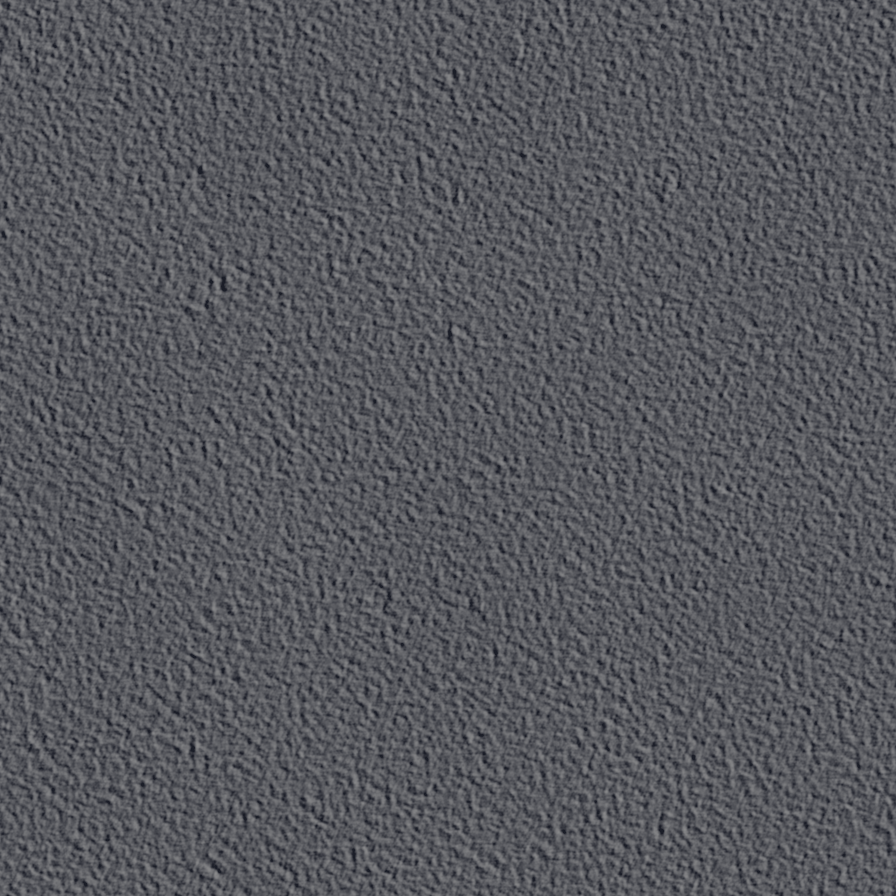
Give the GLSL for this texture, as a WebGL 1 fragment shader.

```glsl
precision highp float;

uniform vec2 u_resolution;

#define GRAIN_SCALE 105.0
#define RIDGE_SCALE vec2(60.0, 34.0)
#define PATCH_SCALE vec2(11.0, 8.0)
#define RIDGE_HEIGHT 0.95
#define LIGHT_STEP vec2(0.0017, 0.0010)
#define RELIEF 0.92
#define SHADOW_BIAS 0.30
#define BASE_TONE 0.54
#define SHADOW_COLOR vec3(0.180, 0.188, 0.222)
#define LIGHT_COLOR vec3(0.488, 0.490, 0.500)

vec2 hashGradient(vec2 cell) {
  vec3 q = fract(cell.xyx * vec3(0.1031, 0.1030, 0.0973));
  q += dot(q, q.yzx + 33.33);
  return fract((q.xx + q.yz) * q.zy) * 2.0 - 1.0;
}

// Gradient noise, roughly -0.7 to 0.7
float noise(vec2 p) {
  vec2 cell = floor(p);
  vec2 f = p - cell;
  vec2 w = f * f * f * (f * (f * 6.0 - 15.0) + 10.0);
  float a = dot(hashGradient(cell), f);
  float b = dot(hashGradient(cell + vec2(1.0, 0.0)), f - vec2(1.0, 0.0));
  float c = dot(hashGradient(cell + vec2(0.0, 1.0)), f - vec2(0.0, 1.0));
  float d = dot(hashGradient(cell + vec2(1.0, 1.0)), f - vec2(1.0, 1.0));
  return mix(mix(a, b, w.x), mix(c, d, w.x), w.y);
}

// Fine grain everywhere, in rotated octaves
float grainHeight(vec2 p) {
  mat2 turn = mat2(0.8, 0.6, -0.6, 0.8);
  vec2 q = turn * p * GRAIN_SCALE + 40.0;
  float height = 0.0;
  float amplitude = 1.0;
  for (int i = 0; i < 3; i++) {
    height += amplitude * noise(q);
    q = turn * q * 1.75 + 17.3;
    amplitude *= 0.55;
  }
  return height;
}

// Coarser upright ridges that break through in patches
float ridgeHeight(vec2 p) {
  vec2 q = p * RIDGE_SCALE + 71.0;
  q += 0.6 * vec2(noise(p * 70.0 + 5.0), noise(p * 70.0 + 93.0));
  return noise(q) + 0.6 * noise(q * 2.1 + 31.0);
}

float patchMask(vec2 p) {
  float field = noise(p * PATCH_SCALE + 12.0);
  field += 0.5 * noise(p * PATCH_SCALE * 2.3 + 57.0);
  return smoothstep(0.08, 0.50, field);
}

void main() {
  vec2 p = gl_FragCoord.xy / min(u_resolution.x, u_resolution.y);

  // Slope along the light, coming from the lower left
  vec2 lit = p + LIGHT_STEP;
  vec2 shaded = p - LIGHT_STEP;
  float rough = patchMask(p);
  float slope = grainHeight(lit) - grainHeight(shaded);
  slope += RIDGE_HEIGHT * rough * (ridgeHeight(lit) - ridgeHeight(shaded));

  // Shadows run deeper than highlights
  float tone = BASE_TONE + RELIEF * slope - SHADOW_BIAS * slope * slope;
  tone += 0.05 * noise(p * 5.0 + 8.0);

  vec3 color = mix(SHADOW_COLOR, LIGHT_COLOR, clamp(tone, -0.25, 1.25));
  gl_FragColor = vec4(color, 1.0);
}
```
